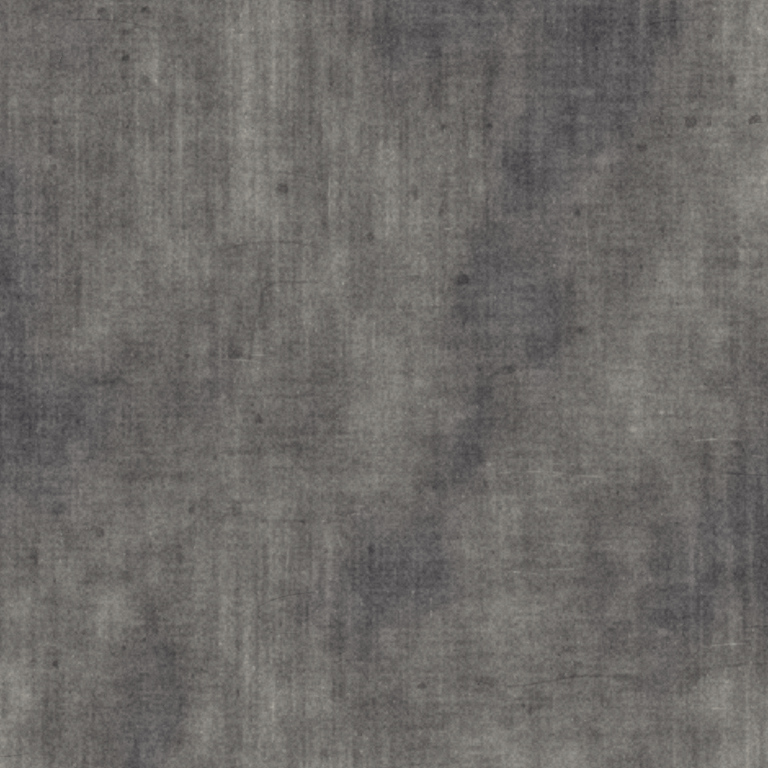
A WebGL 2 fragment shader for this texture:

```glsl
#version 300 es
precision highp float;
precision highp int;
// Worn dark concrete: soft cloudy patches with brushed vertical and faint
// horizontal fibres, fine grain, ragged pits, pale chips and thin scratches.
// Every layer adds to one tone value that is mapped from dark to light grey.

#define DARK vec3(0.350, 0.340, 0.333)
#define LIGHT vec3(0.540, 0.530, 0.508)
#define BASE_TONE 0.41
#define CLOUD_AMOUNT 1.35
#define MOTTLE_AMOUNT 0.75
#define FIBRE_AMOUNT 0.24
#define GRAIN_AMOUNT 0.42
#define PIT_AMOUNT 0.55
#define CHIP_AMOUNT 0.45
#define SCRATCH_COUNT 64
#define SCRATCH_WIDTH 0.0014
#define SCRATCH_AMOUNT 0.5

uniform vec2 u_resolution;
out vec4 fragColor;

// Integer hash of a cell and a seed, three values in 0..1
vec3 hash3(vec2 cell, int seed) {
    uvec3 v = uvec3(ivec3(ivec2(floor(cell)), seed));
    v = v * 1664525u + 1013904223u;
    v.x += v.y * v.z; v.y += v.z * v.x; v.z += v.x * v.y;
    v ^= v >> 16u;
    v.x += v.y * v.z; v.y += v.z * v.x; v.z += v.x * v.y;
    return vec3(v >> 8u) / float(0xffffffu);
}

// Value noise centred on zero
float noise(vec2 p, int seed) {
    vec2 i = floor(p), f = fract(p);
    f = f * f * (3.0 - 2.0 * f);
    float low = mix(hash3(i, seed).x, hash3(i + vec2(1, 0), seed).x, f.x);
    float high = mix(hash3(i + vec2(0, 1), seed).x, hash3(i + vec2(1, 1), seed).x, f.x);
    return mix(low, high, f.y) - 0.5;
}

float fbm(vec2 p, int seed) {
    float sum = 0.0, amp = 0.5;
    for (int i = 0; i < 5; i++) {
        sum += amp * noise(p, seed + i);
        p = mat2(0.96, 0.28, -0.28, 0.96) * p * 2.03;
        amp *= 0.5;
    }
    return sum;
}

// Ragged spots, at most one in each cell of a jittered grid
float spots(vec2 p, float freq, float density, int seed) {
    vec2 q = p * freq;
    vec3 r = hash3(q, seed), s = hash3(q, seed + 1);
    vec2 d = fract(q) - mix(vec2(0.35), vec2(0.65), r.xy);
    d.x *= mix(0.8, 1.5, s.x);
    float radius = mix(0.12, 0.3, s.y * s.y);
    float ragged = length(d) + 0.22 * noise(q * 5.0, seed + 2);
    float soft = 0.07 + freq / u_resolution.y;
    float mask = 1.0 - smoothstep(radius - soft, radius + soft, ragged);
    return mask * step(r.z, density) * mix(0.4, 1.0, s.z);
}

// Thin bent scratches in loose bundles, upright or level
float scratches(vec2 p, float aspect) {
    float sum = 0.0, pixel = 1.0 / u_resolution.y;
    for (int i = 0; i < SCRATCH_COUNT; i++) {
        vec3 bundle = hash3(vec2(i / 3, 3), 71);
        vec3 r = hash3(vec2(i, 5), 72), s = hash3(vec2(i, 9), 73);
        vec2 centre = bundle.xy * vec2(aspect, 1.0) + (r.xy - 0.5) * vec2(0.07, 0.12);
        float angle = bundle.z < 0.62 ? 1.57 : 0.0;
        angle += (r.z - 0.5) * (s.z > 0.88 ? 1.6 : 0.22);
        vec2 along = vec2(cos(angle), sin(angle)), d = p - centre;
        float x = dot(d, along), reach = mix(0.015, 0.075, s.x * s.x);
        float y = dot(d, vec2(-along.y, along.x)) + (s.y - 0.5) * 2.5 * x * x;
        float line = 1.0 - smoothstep(0.0, SCRATCH_WIDTH + pixel, abs(y));
        float fade = 1.0 - smoothstep(0.5 * reach, reach, abs(x));
        float broken = smoothstep(-0.3, 0.25, noise(vec2(x * 110.0, float(i)), 74));
        sum += line * fade * broken * mix(0.25, 1.0, s.y * s.y);
    }
    return min(sum, 1.2);
}

void main() {
    vec2 p = gl_FragCoord.xy / u_resolution.y;
    float aspect = u_resolution.x / u_resolution.y;

    // Broad patches and soft upright bands
    vec2 warp = 0.03 * vec2(noise(p * 9.0, 1), noise(p * 9.0, 2));
    float cloud = fbm((p + warp) * vec2(6.0, 4.2), 10);
    cloud += 0.18 * noise(p * vec2(15.0, 2.6), 18);
    float mottle = fbm(p * vec2(30.0, 24.0), 20);

    // Brushed fibres, stronger in some areas
    float wear = smoothstep(-0.3, 0.3, noise(p * 5.0, 30));
    float fibre = noise(p * vec2(90.0, 5.0), 31) + 1.2 * noise(p * vec2(230.0, 11.0), 32);
    fibre *= mix(0.6, 1.3, wear);
    fibre += 0.9 * mix(1.2, 0.6, wear) * noise(p * vec2(16.0, 190.0), 33);

    float grain = noise(p * 255.0, 40) + 0.7 * noise(p * 470.0, 41);

    // Short dark level cracks
    float ridge = abs(noise((p + warp) * vec2(8.0, 20.0), 50));
    float crack = (1.0 - smoothstep(0.0, 0.035, ridge)) * smoothstep(0.14, 0.32, noise(p * 8.0, 51));

    // Pits and chips gather in clusters
    float cluster = smoothstep(-0.1, 0.35, noise(p * 8.0, 60));
    float pits = spots(p, 34.0, 0.035 + 0.06 * cluster, 61) + 0.7 * spots(p, 105.0, 0.04 + 0.12 * cluster, 64);
    float chips = 0.8 * spots(p, 26.0, 0.035, 67) + spots(p, 120.0, 0.04 + 0.1 * wear, 80);

    float tone = BASE_TONE + CLOUD_AMOUNT * cloud + MOTTLE_AMOUNT * mottle;
    tone += FIBRE_AMOUNT * fibre + GRAIN_AMOUNT * grain;
    tone += CHIP_AMOUNT * chips - PIT_AMOUNT * pits - 0.25 * crack;
    tone += SCRATCH_AMOUNT * scratches(p, aspect);

    // Dark patches lean slightly to violet
    vec3 colour = mix(DARK, LIGHT, clamp(tone, -0.8, 1.6));
    colour += vec3(0.0, -0.002, 0.012) * smoothstep(0.0, 0.25, -cloud);
    fragColor = vec4(colour, 1.0);
}
```
